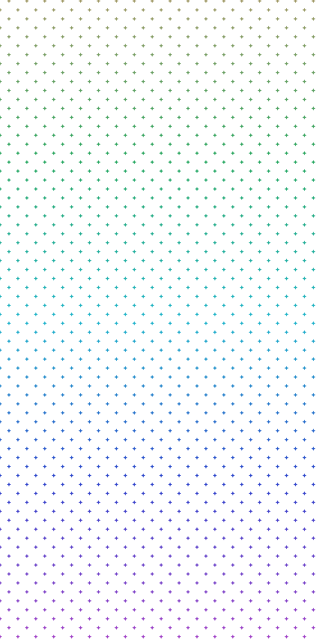
Reproduce this pattern procedurally as a Shadertoy shader.

```glsl
// Staggered grid of tiny four-pointed sparkles on white, tinted by a vertical rainbow.

// Signed distance to a sparkle: a square with a disc cut from each corner
float sparkle(vec2 p) {
    p = abs(p);
    float square = max(p.x, p.y) - 0.105;
    float cut = 0.09 - length(p - 0.105);
    return max(square, cut);
}

// Offset to the nearest sparkle, with one at each cell corner and centre
vec2 staggeredCell(vec2 p) {
    vec2 q = abs(fract(p + 0.5) - 0.5);
    return q.x + q.y > 0.5 ? 0.5 - q : q;
}

// Violet at the bottom, through blue, cyan and green, to olive at the top
vec3 rainbow(float h) {
    vec3 c = mix(vec3(0.64, 0.26, 0.78), vec3(0.18, 0.27, 0.80), clamp(h * 4.0, 0.0, 1.0));
    c = mix(c, vec3(0.13, 0.71, 0.80), clamp(h * 4.0 - 1.0, 0.0, 1.0));
    c = mix(c, vec3(0.16, 0.66, 0.38), clamp(h * 4.0 - 2.0, 0.0, 1.0));
    return mix(c, vec3(0.63, 0.60, 0.40), clamp(h * 4.0 - 3.0, 0.0, 1.0));
}

void mainImage(out vec4 fragColor, in vec2 fragCoord) {
    float cellsPerPixel = 17.87 / iResolution.x;

    // Average a 4 x 4 grid of samples, since the arms are thinner than a pixel
    float coverage = 0.0;
    for (int i = 0; i < 16; i++) {
        vec2 jitter = (vec2(i % 4, i / 4) + 0.5) / 4.0 - 0.5;
        vec2 p = (fragCoord + jitter) * cellsPerPixel - vec2(0.0, 0.186);
        float d = sparkle(staggeredCell(p));
        coverage += clamp(0.5 - d * 4.0 / cellsPerPixel, 0.0, 1.0) / 16.0;
    }

    vec3 tint = rainbow(fragCoord.y / iResolution.y);
    fragColor = vec4(mix(vec3(1.0), tint, coverage), 1.0);
}
```
